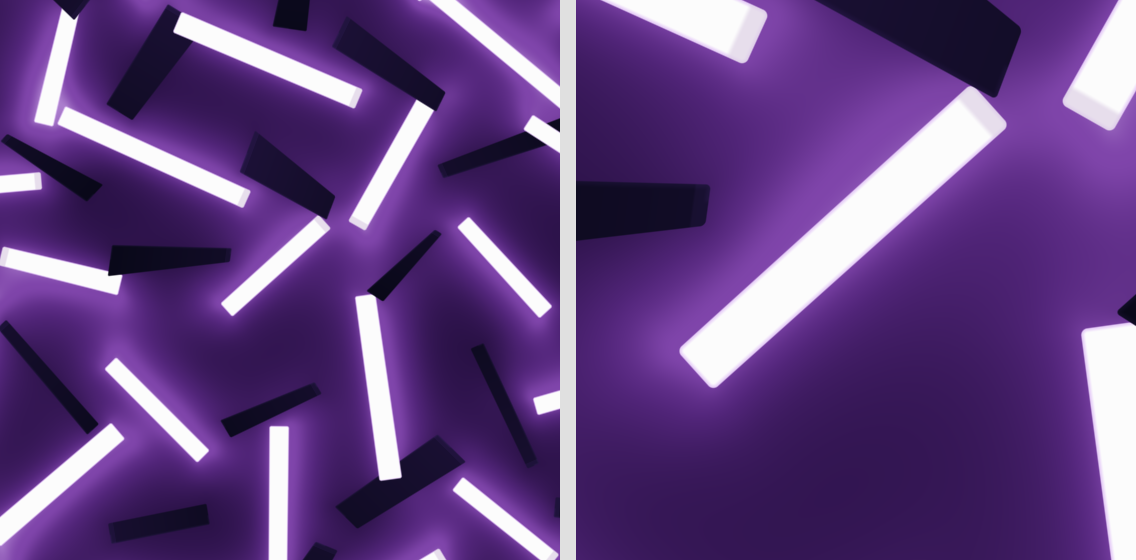
Left, the full canvas; right, a detail of the centre.
This background is drawn by a Shadertoy shader. Its source:

```glsl
// Scattered white light tubes and dark slabs on a glowing violet wall

const float CELL = 0.2;
const float GLOW_REACH = 0.042;
const float PI = 3.14159;

vec4 hash4(vec2 p) {
    vec4 q = fract(p.xyxy * vec4(0.1031, 0.1030, 0.0973, 0.1099));
    q += dot(q, q.wzxy + 33.33);
    return fract((q.xxyz + q.yzzw) * q.zywx);
}

vec2 gradientAt(vec2 cell) {
    float angle = 2.0 * PI * hash4(cell + 71.0).x;
    return vec2(cos(angle), sin(angle));
}

float gradientNoise(vec2 p) {
    vec2 i = floor(p), f = fract(p);
    vec2 u = f * f * f * (f * (f * 6.0 - 15.0) + 10.0);
    vec2 e = vec2(0.0, 1.0);
    float low = mix(dot(gradientAt(i), f), dot(gradientAt(i + e.yx), f - e.yx), u.x);
    float high = mix(dot(gradientAt(i + e), f - e), dot(gradientAt(i + 1.0), f - 1.0), u.x);
    return mix(low, high, u.y);
}

// Rounded box whose width changes along x
float barDistance(vec2 q, vec2 size, float taper, float radius) {
    float width = size.y * (1.0 + taper * clamp(q.x / size.x, -1.0, 1.0));
    vec2 e = abs(q) - vec2(size.x, width) + radius;
    return length(max(e, 0.0)) + min(max(e.x, e.y), 0.0) - radius;
}

vec3 wallColor(float light) {
    vec3 c = mix(vec3(0.15, 0.06, 0.26), vec3(0.33, 0.15, 0.49), smoothstep(-0.1, 0.55, light));
    c = mix(c, vec3(0.50, 0.27, 0.67), smoothstep(0.4, 1.0, light));
    return mix(c, vec3(0.74, 0.58, 0.86), smoothstep(1.0, 1.8, light));
}

vec3 tubeColor(vec2 q, vec2 size, float d, float capped) {
    vec3 c = mix(vec3(0.90, 0.80, 0.97), vec3(0.99), smoothstep(0.0, 0.003, -d));
    float cap = capped * smoothstep(-0.002, 0.002, q.x - size.x + 0.012);
    return mix(c, vec3(0.87, 0.82, 0.90), 0.7 * cap);
}

vec3 slabColor(vec2 q, vec2 size, float d, float tone) {
    float along = 0.5 + 0.5 * q.x / size.x;
    vec3 c = mix(vec3(0.03, 0.03, 0.09), vec3(0.12, 0.07, 0.23), 0.6 * tone + 0.4 * along);
    float cap = smoothstep(-0.001, 0.001, q.x - size.x + 0.009);
    float rim = smoothstep(0.004, 0.0, -d) * smoothstep(0.0, 0.004, q.y);
    return c + vec3(0.05, 0.03, 0.08) * (0.5 * cap + 0.6 * rim);
}

void mainImage(out vec4 fragColor, in vec2 fragCoord) {
    vec2 p = fragCoord / iResolution.y;
    float pixel = 1.0 / iResolution.y;
    vec2 home = floor(p / CELL);
    float glow = 0.0, shade = 1.0;
    vec4 bars = vec4(0.0);

    // Tubes and slabs alternate on a jittered checkerboard
    for (int j = -2; j <= 2; j++)
    for (int i = -2; i <= 2; i++) {
        vec2 cell = home + vec2(i, j);
        vec4 place = hash4(cell + 13.0);
        vec4 form = hash4(cell + 47.0);
        bool lit = mod(cell.x + cell.y, 2.0) < 0.5;

        vec2 center = (cell + 0.5 + 0.4 * (place.xy - 0.5)) * CELL;
        float angle = PI * place.z;
        vec2 axis = vec2(cos(angle), sin(angle));
        vec2 q = p - center;
        q = vec2(dot(q, axis), dot(q, vec2(-axis.y, axis.x)));
        if (form.w < 0.5) q = -q;

        vec3 color;
        float d;
        if (lit) {
            vec2 size = vec2(0.11 + 0.08 * pow(form.x, 3.0), mix(0.015, 0.020, form.y));
            d = barDistance(q, size, 0.15 * (form.z - 0.5), 0.004);
            // The wall catches more light on one side
            float side = mix(0.4, 1.0, smoothstep(-0.06, 0.06, q.y));
            glow += 1.3 * side * exp(-max(d, 0.0) / GLOW_REACH);
            color = tubeColor(q, size, d, step(0.5, place.w));
        } else {
            vec2 size = vec2(mix(0.08, 0.15, form.x), mix(0.012, 0.04, form.y * form.y));
            q.x += 0.5 * (place.w - 0.5) * q.y;
            d = barDistance(q, size, 0.9 * (form.z - 0.5), 0.003);
            shade *= 1.0 - 0.3 * exp(-max(d, 0.0) / 0.025);
            color = slabColor(q, size, d, form.z);
        }
        float cover = smoothstep(pixel, -pixel, d);
        bars = mix(bars, vec4(color, 1.0), cover);
    }

    // Uneven wall light, then the bars on top
    float drift = 0.18 * gradientNoise(p * 3.0);
    vec3 wall = wallColor(glow * shade + drift) * mix(0.85, 1.0, shade);
    fragColor = vec4(wall * (1.0 - bars.a) + bars.rgb, 1.0);
}
```
